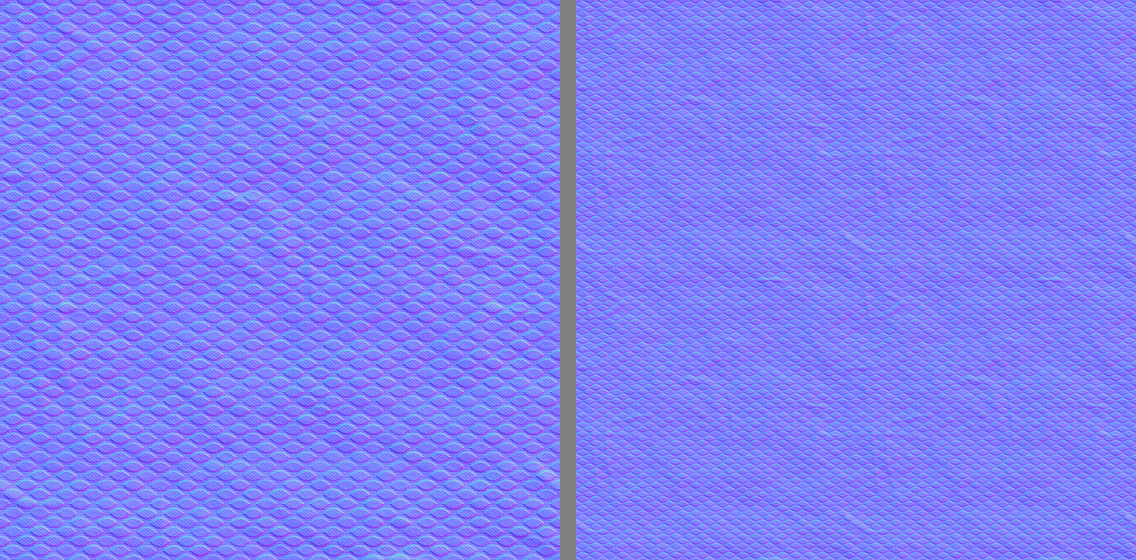
Left: one tile. Right: repeated 2 by 2.
Reproduce this texture map procedurally as a three.js fragment shader.

```glsl
varying vec2 vUv;

const float TAU = 6.2831853;
const vec2 OVALS = vec2(21.0, 30.0);    // pairs of staggered ovals across, up
const vec2 WEAVE = vec2(189.0, 210.0);  // fine threads between the ovals
const vec2 DIMPLES = vec2(147.0, 180.0);// grain on top of the ovals

float hash(vec2 p) {
  return fract(sin(dot(p, vec2(127.1, 311.7))) * 4375.85);
}

vec2 gradientAt(vec2 cell, vec2 period, float seed) {
  float angle = TAU * hash(mod(cell, period) + seed);
  return vec2(cos(angle), sin(angle));
}

// Gradient noise that wraps after one canvas
float wrapNoise(vec2 uv, vec2 period, float seed) {
  vec2 p = uv * period;
  vec2 i = floor(p);
  vec2 f = p - i;
  vec2 u = f * f * f * (f * (f * 6.0 - 15.0) + 10.0);
  vec2 e = vec2(1.0, 0.0);
  float a = dot(gradientAt(i, period, seed), f);
  float b = dot(gradientAt(i + e.xy, period, seed), f - e.xy);
  float c = dot(gradientAt(i + e.yx, period, seed), f - e.yx);
  float d = dot(gradientAt(i + e.xx, period, seed), f - e.xx);
  return mix(mix(a, b, u.x), mix(c, d, u.x), u.y);
}

// Raised lens with pointed ends; x is the mask, y the height
vec2 ovalLayer(vec2 p, vec2 count, float seed) {
  vec2 q = fract(p) - 0.5;
  float inside = 1.0 - q.x * q.x / 0.16 - abs(q.y) / 0.31;
  float mask = smoothstep(-0.1, 0.35, inside);
  float strength = mix(0.75, 1.2, hash(mod(floor(p), count) + seed));
  return vec2(mask, mask * strength);
}

// Narrow fold along the zero line of a noise field
float crease(vec2 uv, vec2 period, float width, float seed) {
  float n = wrapNoise(uv, period, seed) / width;
  float patchy = smoothstep(0.02, 0.35, wrapNoise(uv, vec2(5.0), seed + 7.0));
  return exp(-n * n) * patchy;
}

float fabricHeight(vec2 uv) {
  // Slight stretch of the cloth
  vec2 stretch = vec2(wrapNoise(uv, vec2(8.0), 3.0), wrapNoise(uv, vec2(9.0), 11.0));
  vec2 p = uv + 0.0016 * stretch;

  // Staggered ovals
  vec2 cell = p * OVALS;
  vec2 oval = max(ovalLayer(cell, OVALS, 1.0), ovalLayer(cell + 0.5, OVALS, 41.0));
  float h = 0.0016 * oval.y;

  // Thread grain
  vec2 thread = sin(TAU * p * WEAVE);
  vec2 dimple = sin(TAU * p * DIMPLES);
  h += 0.00011 * (thread.x + thread.y) * (1.0 - oval.x);
  h += 0.00024 * dimple.x * dimple.y * oval.x;
  h += 0.00035 * wrapNoise(uv, vec2(140.0, 170.0), 5.0);

  // Soft waves and worn folds
  h += 0.006 * wrapNoise(uv, vec2(5.0, 8.0), 17.0);
  h += 0.0022 * wrapNoise(uv, vec2(23.0, 29.0), 23.0);
  h += 0.0025 * crease(uv, vec2(3.0, 8.0), 0.06, 31.0);
  h += 0.0009 * crease(uv, vec2(9.0, 2.0), 0.06, 53.0);
  return h;
}

vec3 surfaceNormal(vec2 uv, float reach) {
  vec2 e = vec2(reach, 0.0);
  float dx = fabricHeight(uv + e.xy) - fabricHeight(uv - e.xy);
  float dy = fabricHeight(uv + e.yx) - fabricHeight(uv - e.yx);
  return normalize(vec3(-dx, -dy, 2.0 * reach));
}

void main() {
  vec3 normal = surfaceNormal(vUv, 0.0008);
  gl_FragColor = vec4(0.5 + 0.5 * normal, 1.0);
}
```
